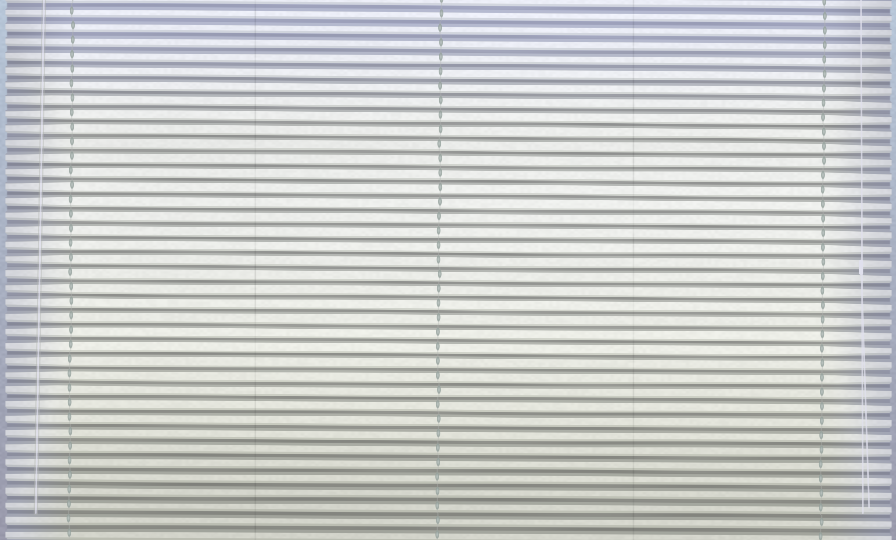
A Shadertoy shader for this pattern:

```glsl
// Closed white venetian blind: thin tilted slats, ladder cords and pull cords.

const float SLATS = 37.3;          // slats over the canvas height
const float PHASE = 0.54;          // first slat edge, in slats from the top
const float TILT_TOP = 0.012;      // drop from left to right, in canvas heights
const float TILT_BOTTOM = 0.008;
const float JITTER = 0.06;         // uneven slat spacing, in slats
const float SIDE_GAP = 0.010;      // frame seen beside the slats
const float CORD_WIDTH = 0.0022;
const vec2 KNOT_RADIUS = vec2(0.0034, 0.0075);
const float KNOT_DROP = 0.38;      // knot centre below the edge, in slats
const vec2 THICKNESS = vec2(0.82, 1.22);  // dark edge scale: centre, border
const vec2 FALLOFF = vec2(0.11, 0.10);    // dimming: sides, bottom
const vec3 LADDERS = vec3(0.081, 0.492, 0.920);  // across the width
const vec2 SEAMS = vec2(0.285, 0.707);

const vec3 FACE = vec3(0.915, 0.920, 0.912);
const vec3 LIP = vec3(0.81, 0.82, 0.80);
const vec3 SHADOW = vec3(0.70, 0.71, 0.70);
const vec3 EDGE = vec3(0.575, 0.58, 0.575);
const vec3 KNOT = vec3(0.57, 0.62, 0.60);
const vec3 KNOT_CORE = vec3(0.70, 0.74, 0.73);
const vec3 FRAME = vec3(0.72, 0.78, 0.85);
const vec3 FRAME_LOW = vec3(0.60, 0.60, 0.67);
const vec3 CORD = vec3(0.88, 0.88, 0.93);
const vec3 COOL = vec3(1.0, 1.015, 1.21);
const vec3 WARM = vec3(1.0, 1.0, 0.965);

float hash(vec2 p) {
    vec3 q = fract(vec3(p.xyx) * 0.1031);
    q += dot(q, q.yzx + 33.33);
    return fract((q.x + q.y) * q.z);
}

float noise(vec2 p) {
    vec2 i = floor(p), f = fract(p);
    f = f * f * (3.0 - 2.0 * f);
    return mix(mix(hash(i), hash(i + vec2(1, 0)), f.x),
               mix(hash(i + vec2(0, 1)), hash(i + vec2(1, 1)), f.x), f.y);
}

float band(float x, float a, float b, float aa) {
    return smoothstep(a - aa, a + aa, x) - smoothstep(b - aa, b + aa, x);
}

float segment(vec2 p, vec2 a, vec2 b) {
    vec2 d = b - a;
    return length(p - a - d * clamp(dot(p - a, d) / dot(d, d), 0.0, 1.0));
}

float stroke(float dist, float width, float px) {
    return 1.0 - smoothstep(0.5 * width - 0.5 * px, 0.5 * width + 0.5 * px, dist);
}

void mainImage(out vec4 fragColor, in vec2 fragCoord) {
    float px = 1.0 / iResolution.y;
    float aspect = iResolution.x * px;
    vec2 p = vec2(fragCoord.x, iResolution.y - fragCoord.y) * px;  // y runs down
    float u = p.x / aspect;

    // Light zones: cool at the top and sides, dim and warm at the bottom
    float top = 1.0 - smoothstep(0.03, 0.26, p.y);
    float side = smoothstep(0.41, 0.50, abs(u - 0.5));
    float low = smoothstep(0.60, 1.0, p.y);
    float cool = max(top, 0.8 * side);

    // Slat coordinate: zero at the dark edge, positive below it
    float tilt = mix(TILT_TOP, TILT_BOTTOM, p.y);
    float row = (p.y - tilt * (u - 0.5)) * SLATS - PHASE;
    float id = floor(row + 0.5);
    float wobble = noise(vec2(u * 5.0, id * 7.0)) - 0.5;
    float outer = max(max(top, low), side);
    float s = (row - id + JITTER * wobble) / mix(THICKNESS.x, THICKNESS.y, outer);
    float aa = 0.5 * px * SLATS;

    // Slat face with fine mottling
    float grain = noise(p * vec2(150.0, 230.0)) - 0.5;
    float tone = hash(vec2(floor(row), 3.0)) - 0.5;
    vec3 col = FACE + 0.03 * grain + 0.02 * tone;

    // Lower lip, cast shadow and dark edge, paler near the top
    float weight = 0.9 + 0.2 * noise(vec2(u * 9.0, id * 3.0));
    col = mix(col, LIP, band(s, -0.26, -0.09, aa));
    col = mix(col, SHADOW, band(s, 0.04, 0.27, aa));
    col = mix(col, mix(EDGE, SHADOW, 0.3 * cool), weight * band(s, -0.12, 0.09, aa));

    // Tint and broad falloff
    float shade = 1.0 - smoothstep(0.60, 0.90, col.g);
    float cloud = noise(p * 3.0 + 5.0) - 0.5;
    col *= mix(vec3(1.0), COOL, cool * (0.25 + 0.65 * shade));
    col *= mix(vec3(1.0), WARM, smoothstep(0.3, 0.9, p.y) * (1.0 - side));
    col *= 1.01 + 0.02 * cloud - max(FALLOFF.x * side, FALLOFF.y * low);

    // Faint vertical seams
    for (int i = 0; i < 2; i++) {
        float seam = stroke(abs(p.x - SEAMS[i] * aspect), 0.003, px);
        col *= 1.0 - 0.06 * seam * (0.5 + noise(vec2(p.y * 40.0, float(i))));
    }

    // Ladder cords: one oval knot on each slat, joined by a thin thread
    float knotRow = fract(row - KNOT_DROP + 0.5) - 0.5;
    float knotId = floor(row - KNOT_DROP + 0.5);
    for (int i = 0; i < 3; i++) {
        float sway = 0.003 * (hash(vec2(knotId, float(i))) - 0.5);
        float x = p.x - (LADDERS[i] - 0.004 * p.y) * aspect - sway;
        vec2 q = vec2(x, knotRow / SLATS);
        float d = (length(q / KNOT_RADIUS) - 1.0) * KNOT_RADIUS.x;
        vec3 knot = mix(KNOT_CORE, KNOT, smoothstep(-KNOT_RADIUS.x, 0.0, d));
        col = mix(col, SHADOW, 0.35 * stroke(abs(x), CORD_WIDTH, px));
        col = mix(col, knot, 0.85 * (1.0 - smoothstep(-0.5 * px, 0.5 * px, d)));
    }

    // Frame beside the slats, with softly notched slat ends
    float notch = 0.003 * band(s, -0.2, 0.2, aa);
    float inset = min(p.x, aspect - p.x + 0.002) - SIDE_GAP - notch;
    vec3 frame = mix(FRAME, FRAME_LOW, p.y) + 0.04 * grain;
    col = mix(frame, col, smoothstep(-px, px, inset));

    // Tilt wand on the left, two pull cords and their joint on the right
    float wand = segment(p, vec2(0.049 * aspect, 0.0), vec2(0.040 * aspect, 0.95));
    float joint = 0.961 * aspect;
    float pull = segment(p, vec2(joint, 0.0), vec2(0.963 * aspect, 0.95));
    pull = min(pull, segment(p, vec2(joint, 0.49), vec2(0.970 * aspect, 0.94)));
    float bead = segment(p, vec2(joint, 0.485), vec2(joint, 0.505));
    col = mix(col, SHADOW, 0.45 * stroke(abs(wand - 0.003), CORD_WIDTH, px));
    col = mix(col, CORD, 0.75 * stroke(min(wand, pull), CORD_WIDTH * 1.4, px));
    col = mix(col, CORD, stroke(bead, 0.008, px));

    fragColor = vec4(clamp(col, 0.0, 1.0), 1.0);
}
```
